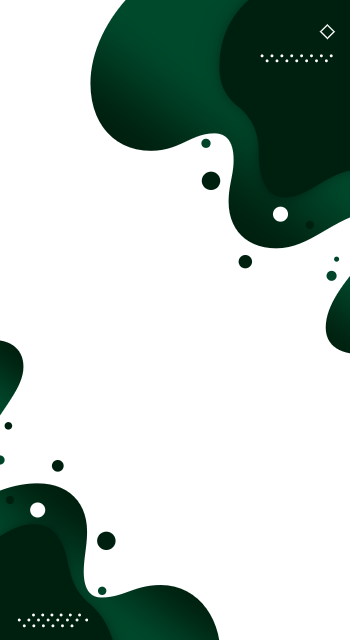
A Shadertoy shader for this background:

```glsl
// Draws flowing dark green blobs with dots in opposite corners of a white page.

const vec2 CANVAS = vec2(418.0, 768.0);   // layout grid, y runs downwards
const vec3 WHITE = vec3(1.0);
const vec3 DEEP = vec3(0.0, 0.125, 0.06);
const vec3 FOREST = vec3(0.0, 0.285, 0.17);

// Outline traced by a pen: squared distance and inside/outside sign.
struct Outline { vec2 pen; float dist2; float side; };

Outline begin(vec2 start) { return Outline(start, 1e9, 1.0); }

void lineTo(inout Outline o, vec2 p, vec2 b) {
    vec2 e = b - o.pen, w = p - o.pen;
    vec2 r = w - e * clamp(dot(w, e) / max(dot(e, e), 1e-6), 0.0, 1.0);
    o.dist2 = min(o.dist2, dot(r, r));
    bool crosses = (o.pen.y > p.y) != (b.y > p.y);
    if (crosses && p.x < o.pen.x + e.x * w.y / e.y) o.side = -o.side;
    o.pen = b;
}

void curveTo(inout Outline o, vec2 p, vec2 b, vec2 c, vec2 d) {
    vec2 a = o.pen;
    for (int i = 1; i <= 14; i++) {
        float t = float(i) / 14.0, s = 1.0 - t;
        lineTo(o, p, s*s*s*a + 3.0*s*s*t*b + 3.0*s*t*t*c + t*t*t*d);
    }
}

float signedDistance(Outline o) { return o.side * sqrt(o.dist2); }

// Large blob of the upper corner and the darker one inside it.
float upperOuter(vec2 p) {
    Outline o = begin(vec2(150, -10));
    lineTo(o, p, vec2(150, 0));
    curveTo(o, p, vec2(122, 32), vec2(108, 68), vec2(108, 100));
    curveTo(o, p, vec2(108, 150), vec2(138, 181), vec2(180, 181));
    curveTo(o, p, vec2(215, 181), vec2(228, 160), vec2(256, 160));
    curveTo(o, p, vec2(272, 160), vec2(279, 172), vec2(279, 192));
    curveTo(o, p, vec2(279, 210), vec2(273, 222), vec2(273, 242));
    curveTo(o, p, vec2(273, 276), vec2(295, 298), vec2(330, 298));
    curveTo(o, p, vec2(366, 298), vec2(390, 270), vec2(428, 257));
    lineTo(o, p, vec2(428, -10));
    lineTo(o, p, vec2(150, -10));
    return signedDistance(o);
}

float upperInner(vec2 p) {
    Outline o = begin(vec2(297, -10));
    lineTo(o, p, vec2(297, 0));
    curveTo(o, p, vec2(274, 20), vec2(262, 48), vec2(262, 80));
    curveTo(o, p, vec2(262, 104), vec2(271, 118), vec2(287, 130));
    curveTo(o, p, vec2(303, 145), vec2(309, 160), vec2(309, 185));
    curveTo(o, p, vec2(309, 218), vec2(320, 237), vec2(340, 237));
    curveTo(o, p, vec2(370, 237), vec2(390, 206), vec2(428, 203));
    lineTo(o, p, vec2(428, -10));
    lineTo(o, p, vec2(297, -10));
    return signedDistance(o);
}

// Matching pair of the lower corner.
float lowerOuter(vec2 p) {
    Outline o = begin(vec2(-8, 592));
    curveTo(o, p, vec2(10, 584), vec2(28, 580), vec2(45, 580));
    curveTo(o, p, vec2(82, 580), vec2(104, 603), vec2(104, 638));
    curveTo(o, p, vec2(104, 655), vec2(100, 670), vec2(100, 686));
    curveTo(o, p, vec2(100, 706), vec2(107, 717), vec2(121, 717));
    curveTo(o, p, vec2(148, 717), vec2(160, 702), vec2(192, 702));
    curveTo(o, p, vec2(232, 702), vec2(260, 735), vec2(263, 778));
    lineTo(o, p, vec2(-8, 778));
    lineTo(o, p, vec2(-8, 592));
    return signedDistance(o);
}

float lowerInner(vec2 p) {
    Outline o = begin(vec2(-8, 649));
    curveTo(o, p, vec2(10, 636), vec2(25, 629), vec2(40, 629));
    curveTo(o, p, vec2(66, 629), vec2(76, 650), vec2(81, 675));
    curveTo(o, p, vec2(86, 698), vec2(90, 708), vec2(104, 722));
    curveTo(o, p, vec2(122, 736), vec2(130, 752), vec2(138, 778));
    lineTo(o, p, vec2(-8, 778));
    lineTo(o, p, vec2(-8, 649));
    return signedDistance(o);
}

// Half blob on a side edge: top, bulge and bottom with their handles.
float sideBlob(vec2 p, vec2 top, vec2 h1, vec2 h2, vec2 mid, vec2 h3, vec2 h4, vec2 end) {
    Outline o = begin(top);
    curveTo(o, p, h1, h2, mid);
    curveTo(o, p, h3, h4, end);
    lineTo(o, p, top);
    return signedDistance(o);
}

float disc(vec2 p, float x, float y, float r) { return length(p - vec2(x, y)) - r; }

// Row of evenly spaced dots.
float dotRow(vec2 p, vec2 first, float gap, float count) {
    float i = clamp(round((p.x - first.x) / gap), 0.0, count - 1.0);
    return disc(p, first.x + i * gap, first.y, 1.7);
}

void paint(inout vec3 col, vec3 ink, float d, float px) {
    col = mix(col, ink, clamp(0.5 - d / px, 0.0, 1.0));
}

// Diagonal green gradient, shaded softly beside the inner blob.
vec3 greens(float along, float dark, float light, float innerDist) {
    vec3 c = mix(DEEP, FOREST, smoothstep(dark, light, along));
    return c * (1.0 - 0.22 * exp(-max(innerDist, 0.0) / 7.0));
}

void mainImage(out vec4 fragColor, in vec2 fragCoord) {
    vec2 uv = fragCoord / iResolution.xy;
    vec2 p = vec2(uv.x, 1.0 - uv.y) * CANVAS;
    float px = CANVAS.y / iResolution.y;
    float along = dot(p, vec2(0.6, -0.8));
    vec3 col = WHITE;

    // Blobs
    float upper = upperInner(p), lower = lowerInner(p);
    paint(col, greens(along, -55.0, 80.0, upper), upperOuter(p), px);
    paint(col, DEEP, upper, px);
    paint(col, greens(-along, 425.0, 520.0, lower), lowerOuter(p), px);
    paint(col, DEEP, lower, px);
    float right = sideBlob(p, vec2(428, 319), vec2(405, 346), vec2(389, 370), vec2(389, 393),
                           vec2(389, 412), vec2(402, 424), vec2(428, 425));
    float left = sideBlob(p, vec2(-8, 408), vec2(14, 408), vec2(28, 420), vec2(28, 440),
                          vec2(28, 462), vec2(10, 482), vec2(-8, 511));
    paint(col, greens(along, -100.0, 0.0, 1e3), right, px);
    paint(col, greens(-along, 320.0, 400.0, 1e3), left, px);

    // Loose discs
    float deep = min(min(disc(p, 252., 217., 11.), disc(p, 370., 270., 5.)), disc(p, 293., 314., 8.));
    deep = min(deep, min(disc(p, 10., 511., 4.5), disc(p, 69., 559., 7.)));
    deep = min(deep, min(disc(p, 12., 600., 5.), disc(p, 127., 649., 11.)));
    float fresh = min(min(disc(p, 246., 172., 5.5), disc(p, 402., 311., 3.)), disc(p, 396., 331., 6.));
    fresh = min(fresh, min(disc(p, 0., 552., 5.5), disc(p, 122., 709., 5.)));
    paint(col, DEEP, deep, px);
    paint(col, FOREST * 0.95, fresh, px);

    // White discs, dot rows and diamond
    float light = min(disc(p, 335., 257., 9.), disc(p, 45., 612., 9.));
    light = min(light, dotRow(p, vec2(313, 67), 11.8, 8.0));
    light = min(light, dotRow(p, vec2(319, 73), 11.8, 7.0));
    light = min(light, dotRow(p, vec2(40, 738), 11.0, 6.0));
    light = min(light, dotRow(p, vec2(23, 744), 11.5, 8.0));
    light = min(light, dotRow(p, vec2(29, 751), 11.4, 6.0));
    vec2 q = abs(p - vec2(391, 38));
    light = min(light, abs((q.x + q.y - 8.0) * 0.707) - 0.8);
    paint(col, WHITE, light, px);

    fragColor = vec4(col, 1.0);
}
```
